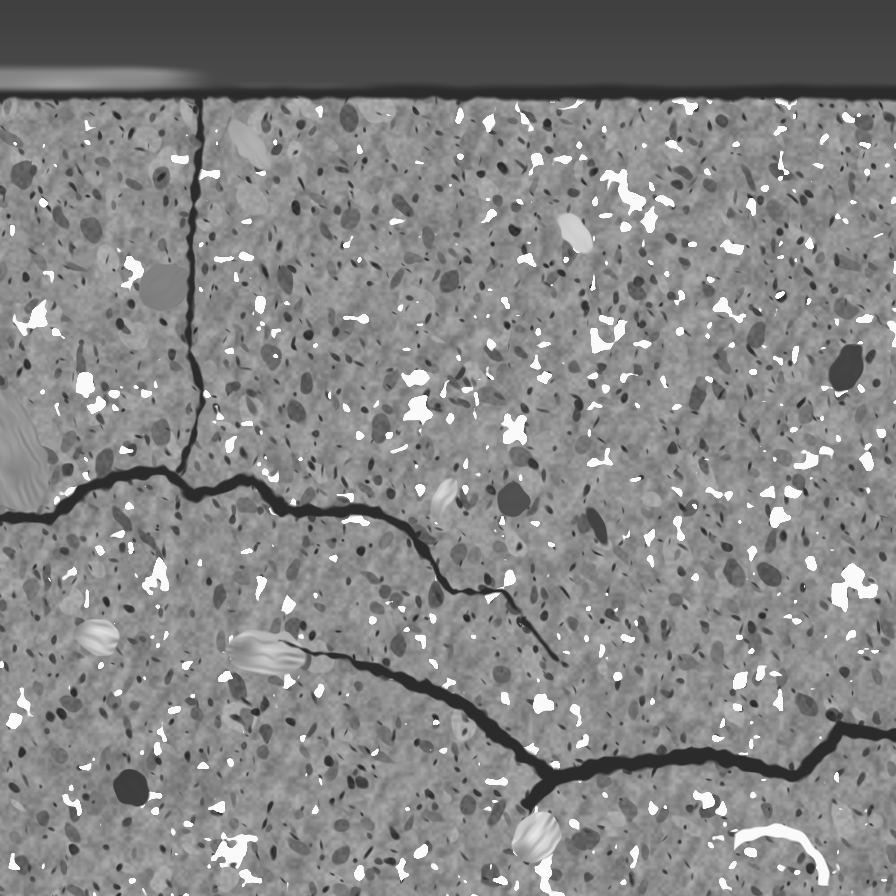
Reproduce this texture procedurally as a WebGL 2 fragment shader.

```glsl
#version 300 es
precision highp float;
uniform vec2 u_resolution;
out vec4 outColor;

const float SOFT = .0013;
const float SURFACE = .889;
const float CRACK_TONE = .17;
const float WHITE_TONE = .98;

// Crack paths
const vec2 VERTICAL[7] = vec2[](vec2(.221, .9), vec2(.224, .83), vec2(.215, .753),
  vec2(.209, .609), vec2(.227, .564), vec2(.215, .512), vec2(.198, .475));
const vec2 LEFT_A[7] = vec2[](vec2(-.01, .422), vec2(.059, .422), vec2(.091, .451),
  vec2(.13, .469), vec2(.185, .475), vec2(.215, .447), vec2(.28, .466));
const vec2 LEFT_B[7] = vec2[](vec2(.28, .466), vec2(.319, .43), vec2(.423, .43),
  vec2(.462, .401), vec2(.505, .341), vec2(.56, .342), vec2(.622, .264));
const vec2 RIGHT_A[7] = vec2[](vec2(.312, .286), vec2(.352, .271), vec2(.391, .264),
  vec2(.443, .245), vec2(.521, .212), vec2(.573, .167), vec2(.618, .13));
const vec2 RIGHT_B[7] = vec2[](vec2(.59, .103), vec2(.618, .13), vec2(.677, .147),
  vec2(.794, .156), vec2(.892, .134), vec2(.938, .186), vec2(1.02, .176));

// Bright mineral clusters: centre and radius
const vec3 CLUSTERS[14] = vec3[](vec3(.517, .86, .025), vec3(.71, .78, .04),
  vec3(.677, .627, .026), vec3(.302, .655, .032), vec3(.42, .655, .03),
  vec3(.465, .557, .034), vec3(.565, .53, .034), vec3(.045, .636, .032),
  vec3(.14, .703, .026), vec3(.1, .555, .034), vec3(.845, .235, .042),
  vec3(.265, .085, .042), vec3(.95, .345, .036), vec3(.183, .36, .032));

vec3 hash3(vec2 p) {
  vec3 q = fract(p.xyx * vec3(.1031, .103, .0973));
  q += dot(q, q.yxz + 33.33);
  return fract((q.xxy + q.yzz) * q.zyx);
}

float noise(vec2 p) {
  vec2 i = floor(p), f = fract(p);
  f = f * f * (3. - 2. * f);
  return mix(mix(hash3(i).x, hash3(i + vec2(1, 0)).x, f.x),
             mix(hash3(i + vec2(0, 1)).x, hash3(i + 1.).x, f.x), f.y);
}

vec2 rotate(vec2 p, float angle) {
  float c = cos(angle), s = sin(angle);
  return vec2(c * p.x + s * p.y, c * p.y - s * p.x);
}

float chainDistance(vec2 p, vec2 points[7]) {
  float d = 1.;
  for (int i = 0; i < 6; i++) {
    vec2 a = p - points[i], b = points[i + 1] - points[i];
    d = min(d, length(a - b * clamp(dot(a, b) / dot(b, b), 0., 1.)));
  }
  return d;
}

float fill(float d, float soft) {
  return 1. - smoothstep(-soft, soft, d);
}

float ellipse(vec2 p, vec2 radii) {
  return fill((length(p / radii) - 1.) * min(radii.x, radii.y), SOFT);
}

// One grain with lamellae along its long axis
void grain(inout float tone, vec2 p, vec2 centre, vec2 radii, float angle, float value, float stripes) {
  vec2 q = rotate(p - centre, angle);
  value += stripes * (noise(q * vec2(35, 240) + 50.) - .5);
  tone = mix(tone, value, ellipse(q, radii));
}

// Random ellipses, at most one per grid cell
void scatter(inout float tone, vec2 p, float cells, float density, vec2 sizes, vec2 tones, float seed) {
  for (int k = 0; k < 9; k++) {
    vec2 cell = floor(p * cells) + vec2(k % 3 - 1, k / 3 - 1);
    vec3 place = hash3(cell + seed), shape = hash3(cell + seed + 71.);
    if (place.z > density) continue;
    float size = mix(sizes.x, sizes.y, shape.x * shape.x) / cells;
    vec2 q = rotate(p - (cell + place.xy) / cells, 1. + 1.8 * shape.z);
    float mask = ellipse(q, size * vec2(1, mix(.3, .8, shape.y)));
    tone = mix(tone, mix(tones.x, tones.y, fract(shape.z * 7.)), mask);
  }
}

float whiteMask(vec2 p) {
  float boost = 0.;
  for (int i = 0; i < 14; i++)
    boost = max(boost, 1. - smoothstep(.4, 1.2, length(p - CLUSTERS[i].xy) / CLUSTERS[i].z));
  float field = .65 * noise(p * 62. + 9.) + .35 * noise(p * 125. + 31.);
  field += .24 * boost + .14 * (noise(p * 9. + 4.) - .5);
  float arc = abs(length(p - vec2(.858, .012)) - .062) - .006;
  arc = max(arc, max(.013 - p.y, .82 - p.x));
  return max(smoothstep(.78, .805, field), fill(arc, SOFT));
}

// Resin with a dark seam and a pale glow at left
float resinTone(vec2 p) {
  float tone = mix(.285, .25, smoothstep(.91, 1., p.y));
  tone = mix(tone, .17, fill(p.y - .902 - .004 * noise(p * 25.), .005));
  float streak = fill(abs(p.y - .903) - .003, .004) * (1. - smoothstep(.25, .6, p.x));
  tone += .13 * streak * noise(p * 35.);
  float glow = fill(abs(p.y - .912) - .012 + .05 * max(p.x - .15, 0.), .006);
  glow *= 1. - smoothstep(.17, .245, p.x);
  return mix(tone, .47 + .17 * noise(p * vec2(14, 40)), glow);
}

void main() {
  vec2 p = gl_FragCoord.xy / u_resolution;
  vec2 w = p + .006 * (vec2(noise(p * 75.), noise(p * 75. + 40.)) - .5);

  // Mottled matrix, grains and pores
  float tone = .45 + .12 * noise(rotate(p, 1.1) * vec2(45, 110)) + .1 * noise(p * 140.);
  scatter(tone, w, 24., .45, vec2(.2, .6), vec2(.54, .67), 13.);
  scatter(tone, w, 34., .5, vec2(.18, .55), vec2(.34, .5), 137.);
  scatter(tone, w, 70., .3, vec2(.14, .5), vec2(.18, .34), 311.);
  tone += .09 * (noise(p * 250.) - .5);
  tone = mix(tone, WHITE_TONE, whiteMask(w));

  // Large grains, pale then dark
  grain(tone, w, vec2(.005, .5), vec2(.075, .042), 2., .57, .12);
  grain(tone, w, vec2(.183, .68), vec2(.03, .025), .8, .5, .03);
  grain(tone, w, vec2(.642, .74), vec2(.027, .013), -.8, .8, .05);
  grain(tone, w, vec2(.278, .838), vec2(.032, .013), -.9, .67, .06);
  grain(tone, w, vec2(.297, .272), vec2(.046, .025), -.1, .66, .35);
  grain(tone, w, vec2(.598, .065), vec2(.03, .024), .9, .72, .4);
  grain(tone, w, vec2(.11, .29), vec2(.026, .019), -.3, .7, .4);
  grain(tone, w, vec2(.495, .447), vec2(.023, .011), 1.1, .7, .35);
  grain(tone, w, vec2(.945, .588), vec2(.026, .018), 1.2, .26, .02);
  grain(tone, w, vec2(.572, .443), vec2(.019, .018), .2, .31, .02);
  grain(tone, w, vec2(.147, .121), vec2(.023, .018), -.9, .24, .02);
  grain(tone, w, vec2(.667, .414), vec2(.022, .008), -1.1, .26, .02);

  // Cracks, tapering along x
  float crack = chainDistance(w, VERTICAL) - .0033;
  crack = min(crack, chainDistance(w, LEFT_A) - .0058);
  crack = min(crack, chainDistance(w, LEFT_B) - mix(.0058, .0018, smoothstep(.4, .62, p.x)));
  crack = min(crack, chainDistance(w, RIGHT_A) - mix(.0015, .0075, smoothstep(.32, .48, p.x)));
  crack = min(crack, chainDistance(w, RIGHT_B) - .008);
  crack += .005 * (noise(p * 105. + 17.) - .5);
  tone = mix(tone, CRACK_TONE, fill(crack, SOFT * 1.5));

  // Resin above the cut surface
  float edge = SURFACE + .006 * (noise(p.xx * 60.) - .5);
  tone = mix(tone, resinTone(p), fill(edge - p.y, .003));
  outColor = vec4(vec3(clamp(tone, 0., 1.)), 1);
}
```
